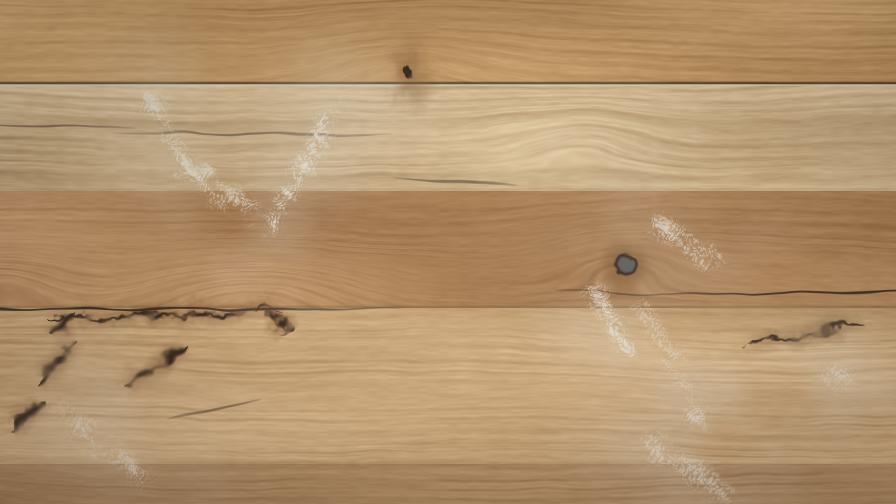
Give the GLSL for this texture, as a WebGL 2 fragment shader.

```glsl
#version 300 es
precision highp float;
// Worn oak boards: five planks whose grain lines are contours of a height
// field bent by sines and Gaussian burls, overlaid with a knot, cracks,
// charred splits and flaky pale dust.
uniform vec2 u_resolution;
out vec4 fragColor;

#define RING_FREQ 250.0
#define RING_DEPTH 0.085
#define FIBRE_DEPTH 0.13
#define BLOTCH_DEPTH 0.24
#define SEAM_WIDTH 0.003
#define CRACK_WIDTH 0.0026
#define CHAR_WIDTH 0.012
#define DUST_WIDTH 0.05
#define DUST_AMOUNT 0.7
#define KNOT_RADIUS 0.024

const vec3 CHAR = vec3(0.17, 0.12, 0.09);
const vec3 DUST = vec3(0.86, 0.84, 0.8);
const vec3 STAIN = vec3(0.47, 0.32, 0.19);
const vec2 KNOT = vec2(1.24, 0.477);

// Planks from the bottom up: upper seams, seam darkness, colours
const float SEAMS[4] = float[](0.079, 0.389, 0.622, 0.833);
const float SEAM_DARK[4] = float[](0.05, 0.12, 0.05, 0.5);
const vec3 PLANKS[5] = vec3[](vec3(0.68, 0.54, 0.39), vec3(0.735, 0.6, 0.435),
  vec3(0.67, 0.51, 0.35), vec3(0.78, 0.68, 0.53), vec3(0.735, 0.575, 0.385));

// Burls: centre, width, height of the bend
const vec4 BURLS[5] = vec4[](vec4(0.8, 0.87, 0.17, 0.045), vec4(1.16, 0.73, 0.16, 0.05),
  vec4(0.5, 0.41, 0.21, 0.08), vec4(1.24, 0.477, 0.12, 0.06), vec4(0, 0.45, 0.14, 0.06));

// Line marks: start and end
const vec4 CRACKS[7] = vec4[](vec4(-0.1, 0.753, 0.27, 0.748), vec4(0.22, 0.737, 0.78, 0.732),
  vec4(0.78, 0.646, 1.03, 0.634), vec4(1.28, 0.415, 2.1, 0.426), vec4(1.1, 0.424, 1.36, 0.414),
  vec4(-0.5, 0.386, 0.8, 0.387), vec4(0.33, 0.167, 0.52, 0.208));
const vec4 CHARS[7] = vec4[](vec4(0.15, 0.383, 0.105, 0.335), vec4(0.155, 0.325, 0.08, 0.245),
  vec4(0.365, 0.31, 0.235, 0.225), vec4(0.085, 0.205, 0.015, 0.155), vec4(0.53, 0.385, 0.58, 0.335),
  vec4(0.1, 0.372, 0.56, 0.383), vec4(1.48, 0.318, 1.71, 0.36));
const vec4 SCUFFS[9] = vec4[](vec4(0.3, 0.8, 0.36, 0.67), vec4(0.36, 0.67, 0.5, 0.59),
  vec4(0.66, 0.79, 0.54, 0.55), vec4(1.31, 0.55, 1.42, 0.49), vec4(1.18, 0.42, 1.24, 0.31),
  vec4(1.275, 0.4, 1.39, 0.17), vec4(0.12, 0.18, 0.3, 0.04), vec4(1.29, 0.12, 1.44, 0.02),
  vec4(1.64, 0.255, 1.67, 0.25));

vec2 hash2(vec2 c) {
  return fract(sin(vec2(dot(c, vec2(127.1, 311.7)), dot(c, vec2(269.5, 183.3)))) * 43758.5);
}
float noise(vec2 p) {
  vec2 i = floor(p), f = fract(p);
  f = f * f * (3.0 - 2.0 * f);
  return mix(mix(hash2(i).x, hash2(i + vec2(1, 0)).x, f.x),
             mix(hash2(i + vec2(0, 1)).x, hash2(i + 1.0).x, f.x), f.y);
}
// Distance to the nearest scattered cell centre
float cellular(vec2 p) {
  float nearest = 2.0;
  for (int k = 0; k < 9; k++) {
    vec2 cell = floor(p) + vec2(k % 3, k / 3) - 1.0;
    nearest = min(nearest, length(cell + hash2(cell) - p));
  }
  return nearest;
}
// Distance to a line mark (x) and its taper toward both ends (y)
vec2 lineMark(vec2 p, vec4 ends) {
  vec2 along = ends.zw - ends.xy, d = p - ends.xy;
  float t = clamp(dot(d, along) / dot(along, along), 0.0, 1.0);
  return vec2(length(d - along * t), sqrt(4.0 * t * (1.0 - t)));
}
float plankIndex(float y) {
  float n = 0.0;
  for (int i = 0; i < 4; i++) n += step(SEAMS[i], y);
  return n;
}
vec3 wood(vec2 p, float plank) {
  // Height field whose contours are the growth rings
  float h = p.y + 0.01 * sin(p.x * 2.3 + plank * 4.0) + 0.004 * sin(p.x * 6.1 - plank * 2.0);
  h += 0.022 * noise(p * vec2(2.2, 7) + plank * 17.0) + 0.006 * noise(p * vec2(12, 30));
  for (int i = 0; i < 5; i++) {
    vec2 d = (p - BURLS[i].xy) / (BURLS[i].z * vec2(1, 0.45));
    if (plankIndex(BURLS[i].y) == plank) h -= BURLS[i].w * exp(-dot(d, d));
  }
  float phase = h * RING_FREQ + 9.0 * noise(vec2(h * 28.0, plank));
  float rings = pow(0.5 + 0.5 * sin(phase), 3.0) + 0.25 * sin(phase * 2.3 + plank);
  rings *= 1.4 * noise(vec2(p.x * 4.0, h * 22.0) + plank * 9.0);
  float fibre = 0.5 * noise(vec2(p.x * 11.0, h * 150.0)) + 0.5 * noise(vec2(p.x * 50.0, h * 330.0)) - 0.5;
  float blotch = noise(p * vec2(1.9, 7) + plank * 5.0) - 0.5;
  float tone = 1.0 + BLOTCH_DEPTH * blotch + FIBRE_DEPTH * fibre - RING_DEPTH * (rings - 0.2);
  return PLANKS[int(plank)] * pow(vec3(tone), vec3(0.8, 1.05, 1.4));
}
void main() {
  vec2 p = gl_FragCoord.xy / u_resolution.y;
  float soft = 1.0 / u_resolution.y;
  vec2 ragged = p + 0.022 * (vec2(noise(p * 36.0), noise(p * 36.0 + 50.0)) - 0.5);
  ragged += 0.009 * (noise(p * 120.0) - 0.5);
  vec2 wavy = p + vec2(0, 0.0015 * sin(p.x * 31.0) + 0.004 * (noise(p * 22.0) - 0.5));
  vec3 color = wood(p, plankIndex(p.y));

  // Seam shadows, and a lit edge under the top one
  for (int i = 0; i < 4; i++)
    color *= 1.0 - SEAM_DARK[i] * smoothstep(SEAM_WIDTH + soft, 0.0, abs(p.y - SEAMS[i] - 0.002));
  color = mix(color, DUST, 0.5 * smoothstep(SEAM_WIDTH, 0.0, abs(p.y - SEAMS[3] + 0.002)));

  // A knot with a grey core and dark rim, and a small black one
  float r = length(mix(p, ragged, 0.4) - KNOT) / KNOT_RADIUS;
  color = mix(color, STAIN, 0.5 * smoothstep(2.4, 0.9, r));
  color = mix(color, mix(vec3(0.36), CHAR, smoothstep(0.5, 0.95, r)), smoothstep(1.08, 0.8, r));
  float speck = length((ragged - vec2(0.815, 0.852)) * vec2(1, 0.6));
  color = mix(color, STAIN, 0.5 * smoothstep(0.06, 0.0, speck));
  color = mix(color, CHAR, 0.9 * smoothstep(0.01, 0.005, speck));

  // Cracks and charred splits
  float dark = 0.0, stain = 0.0, dust = 0.0, haze = 0.0;
  float patchy = smoothstep(0.1, 0.7, noise(p * vec2(50, 70)));
  for (int i = 0; i < 7; i++) {
    vec2 c = lineMark(wavy, CRACKS[i]), b = lineMark(ragged, CHARS[i]);
    float w = CRACK_WIDTH * c.y * (0.3 + noise(vec2(p.x * 17.0, i)));
    float burn = CHAR_WIDTH * b.y * (i > 4 ? 0.5 : 0.5 + patchy);
    dark = max(dark, (i == 3 || i == 5 ? 0.85 : 0.45) * c.y * smoothstep(w + soft, w * 0.3, c.x));
    dark = max(dark, (0.3 + 0.6 * patchy) * smoothstep(burn + soft, 0.0, b.x));
    stain = max(stain, b.y * smoothstep(0.035, 0.0, b.x));
  }
  color = mix(mix(color, STAIN, 0.45 * stain), CHAR, dark);

  // Dust flakes and streaks around each scuff, over a haze
  float flakes = smoothstep(0.6, 0.15, cellular(ragged * 150.0));
  float streaks = noise(vec2(p.x + p.y, p.x * 0.8 - p.y) * vec2(75, 14));
  streaks = 0.5 * streaks + 0.5 * noise(p * 24.0);
  for (int i = 0; i < 9; i++) {
    float d = lineMark(ragged, SCUFFS[i]).x;
    float cover = smoothstep(DUST_WIDTH, 0.0, d) * (i < 5 ? 1.0 : 0.8);
    dust = max(dust, cover * smoothstep(0.7, 1.3, 0.45 * cover + 0.8 * streaks + 0.3 * flakes));
    haze = max(haze, exp(-d * d * 60.0));
  }
  color = mix(color, DUST, 0.3 * haze * noise(p * 9.0) + DUST_AMOUNT * dust);

  // Light falls off to the corners
  vec2 q = gl_FragCoord.xy / u_resolution - vec2(0.55, 0.5);
  fragColor = vec4(color * (1.02 - 0.15 * smoothstep(0.2, 0.75, length(q))), 1);
}
```
